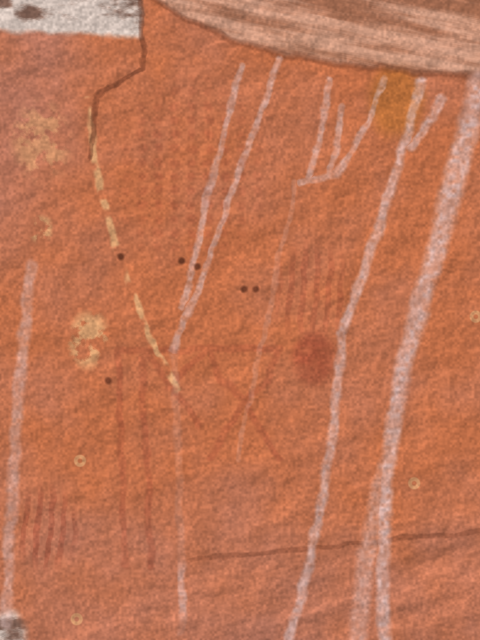
Write a Shadertoy shader that draws this texture.

```glsl
// Weathered orange sandstone wall with pale mineral streaks, faded red markings
// and a bleached ledge on top. Layered value noise makes the rock; streaks and
// markings are distances to bowed runs and polylines, roughened by a noise warp.
#define VIEW_HEIGHT 7.68
#define WARP 0.09
#define GRAIN 0.16
#define RELIEF 0.6
#define STREAKS 0.72
#define PAINT 0.42
#define ORANGE vec3(.755, .435, .285)
#define DUSTY vec3(.715, .455, .365)
#define RED vec3(.59, .27, .2)
#define MINERAL vec3(.83, .7, .68)
#define CREAM vec3(.83, .61, .43)
#define SHADOW vec3(.36, .19, .13)

float hash(vec2 c) {
  vec3 h = fract(c.xyx * .1031);
  h += dot(h, h.yzx + 33.33);
  return fract((h.x + h.y) * h.z);
}
float noise(vec2 p) {
  vec2 i = floor(p), f = fract(p);
  f *= f * (3. - 2. * f);
  return mix(mix(hash(i), hash(i + vec2(1, 0)), f.x),
             mix(hash(i + vec2(0, 1)), hash(i + 1.), f.x), f.y);
}
float fbm(vec2 p) {
  float sum = 0., amp = .5;
  for (int i = 0; i < 5; i++, amp *= .5) {
    sum += amp * noise(p);
    p = 1.4 * vec2(p.x - p.y, p.x + p.y) + 7.3;
  }
  return sum;
}
// Distance to a polyline of four points
float path(vec2 p, mat4x2 m) {
  float best = 9.;
  for (int i = 0; i < 3; i++) {
    vec2 d = m[i + 1] - m[i], q = p - m[i];
    best = min(best, length(q - d * clamp(dot(q, d) / dot(d, d), 0., 1.)));
  }
  return best;
}
// Distance to a downward run from (x0, y0) to (x1, y1), bowed sideways
float run(vec2 p, float x0, float y0, float x1, float y1, float bow) {
  float t = clamp((p.y - y0) / (y1 - y0), 0., 1.);
  float x = mix(x0, x1, t) + 4. * bow * t * (1. - t);
  float lean = normalize(vec2(x1 - x0, y1 - y0)).y;
  return length(vec2((p.x - x) * lean, p.y - mix(y0, y1, t)));
}
float stroke(float d, float width) { return 1. - smoothstep(width * .3, width, d); }
float blob(vec2 p, float x, float y, float r) {
  return 1. - smoothstep(.55, 1.1, length((p - vec2(x, y)) / vec2(r, r * 1.3)));
}
float relief(vec2 p) {
  return fbm(p * 3.) + .35 * fbm(p * vec2(2, 5) + p.yx) + .12 * noise(p * 24.);
}

// Pale runs of mineral down the wall
float streaks(vec2 p) {
  float d = min(run(p, 5.76, 1., 4.87, 4.3, .01), run(p, 4.87, 4.3, 4.62, 7.8, -.12));
  float s = stroke(d, mix(.19, .12, smoothstep(2., 6., p.y)));
  s = max(s, .6 * stroke(run(p, 4.65, 5.6, 4.28, 7.8, -.07), .15));
  d = min(run(p, 5.05, .95, 4.1, 4., .05), run(p, 4.1, 4., 3.44, 7.8, .11));
  d = min(d, run(p, 5.3, 1.2, 4.93, 1.75, .03));
  s = max(s, .85 * stroke(d, .085));
  d = min(run(p, 3.36, .7, 2.88, 2., 0.), run(p, 2.88, 2., 2.08, 4.2, .03));
  d = min(d, run(p, 2.9, .8, 2.2, 3.7, -.03));
  d = min(d, path(p, mat4x2(4.6,.95, 4.4,1.5, 4.05,2.08, 3.62,2.2)));
  d = min(d, min(run(p, 3.95, .95, 3.7, 2.18, .03), run(p, 4.1, 1.3, 3.96, 2.08, .02)));
  s = max(s, .72 * stroke(d, .06));
  s = max(s, .6 * stroke(run(p, .38, 3.2, .08, 7.5, -.05), .1));
  d = run(p, 2.08, 4.2, 2.18, 7.6, .02);
  s = max(s, stroke(d, .07) * mix(.2, .7, blob(p, 2.17, 7.1, .3)));
  s = max(s, .25 * stroke(run(p, 3.55, 2.2, 2.85, 5.5, 0.), .05));
  return s * (.55 + .75 * noise(p * 18.));
}

// Faded red marks: frame, chevrons, bars, dots
float markings(vec2 p) {
  vec2 q = vec2(abs(p.x - 2.93), p.y);
  float d = path(q, mat4x2(0,4.18, .43,4.18, .28,4.55, 0,4.82));
  d = min(d, run(q, 0., 4.82, .42, 5.5, 0.));
  d = min(d, path(p, mat4x2(1.5,6.8, 1.42,4.2, 2.5,4.2, 2,4.65)));
  d = min(d, min(run(p, 1.7, 4.3, 1.82, 6.8, 0.), run(p, 1.75, 4.25, 2.4, 5.1, 0.)));
  float m = max(.65 * stroke(d, .06), 1.2 * blob(p, 3.76, 4.3, .29));
  float bars = .8 * blob(p, .55, 6.33, .43) + .55 * blob(p, 3.75, 3.5, .53);
  m = max(m, bars * smoothstep(-.4, .7, cos(p.x * 42. + p.y * 3.)));
  vec2 cell = vec2(.2, .17);
  float dots = stroke(length((fract(p / cell) - .5) * cell), .08);
  m = max(m, .5 * dots * blob(p, 2.3, 2.1, 1.));
  return m * (.5 + fbm(p * 9.));
}

void mainImage(out vec4 fragColor, in vec2 fragCoord) {
  vec2 p = vec2(fragCoord.x, iResolution.y - fragCoord.y) * VIEW_HEIGHT / iResolution.y;
  vec2 w = p + WARP * (vec2(fbm(p * 5.), fbm(p * 5. + 31.)) - .48);
  float patchy = fbm(p * 1.7 + 4.);
  // Rock body and paint
  float dusty = smoothstep(1.8, .2, p.x) * smoothstep(4.5, 1., p.y) + .75 * smoothstep(5.3, 7.4, p.y);
  vec3 col = mix(ORANGE, DUSTY, clamp(dusty * .7 + patchy * 1.2 - .42, 0., 1.));
  col = mix(col, vec3(.69, .42, .16), .5 * blob(w, 4.75, 1.2, .4));
  col = mix(col, RED, PAINT * markings(w));
  // Slanted beds at the foot
  float bed = p.y + .3 * p.x;
  col *= 1. + .3 * smoothstep(7.4, 8., bed) * (fbm(vec2(p.x * .8, bed * 9.)) - .5);
  float seam = stroke(abs(w.y + .1 * w.x - 6.95), .045) * smoothstep(2., 2.5, w.x);
  col = mix(col, SHADOW, .3 * seam);
  // Cream scars and the left crack
  float scars = blob(w, 1.06, 4.08, .29) + blob(w, .5, 2.75, .15) + .6 * blob(w, .5, 1.7, .4);
  col = mix(col, CREAM, scars * smoothstep(.38, .6, fbm(p * 8.)));
  float crack = stroke(run(w, 1.05, 1.2, 2.12, 4.68, -.2), .065);
  col = mix(col, CREAM, crack * smoothstep(.25, .7, noise(p * 9.)));
  // Bleached ledge, broken white rim and overhang
  float below = w.y - .95 * (1. - exp(-.75 * (w.x - 1.9)));
  float layers = fbm(vec2(p.x, p.y * 8. - p.x * 1.6));
  vec3 ledge = mix(vec3(.59, .4, .31), vec3(.83, .65, .56), smoothstep(.25, .7, layers));
  col = mix(col, ledge, .8 * smoothstep(.04, -.05, below));
  col = mix(col, SHADOW, .35 * stroke(abs(below), .07));
  vec3 rubble = mix(vec3(.48, .36, .31), vec3(.82, .75, .71), smoothstep(.3, .58, fbm(p * vec2(3, 6))));
  float rim = smoothstep(.42, .32, w.y - .04 * w.x) * smoothstep(1.75, 1.68, w.x);
  col = mix(col, rubble, max(rim, blob(w, .1, 7.62, .25)));
  col = mix(col, SHADOW, .45 * stroke(path(w, mat4x2(1.7,0, 1.72,.82, 1.15,1.15, 1.08,1.9)), .045));
  col = mix(col, MINERAL, min(STREAKS * streaks(w), .95));
  // Pits, then pale rings
  vec2 spots[10] = vec2[10](vec2(1.45, 3.08), vec2(2.37, 3.2), vec2(2.18, 3.13), vec2(2.93, 3.47), vec2(3.07, 3.47),
    vec2(1.3, 4.57), vec2(.96, 5.53), vec2(4.97, 5.8), vec2(.92, 7.43), vec2(5.71, 3.8));
  for (int i = 0; i < 10; i++) {
    float d = length(p - spots[i]);
    col = i < 6 ? mix(col, SHADOW, .8 * stroke(d, .06)) : mix(col, CREAM, .8 * stroke(abs(d - .05), .035));
  }
  // Side light and fine grain
  col *= 1. + RELIEF * clamp(relief(p + .035) - relief(p), -.25, .25);
  col *= 1. + GRAIN * (noise(p * 34.) - .5);
  fragColor = vec4(clamp(col, 0., 1.), 1);
}
```
